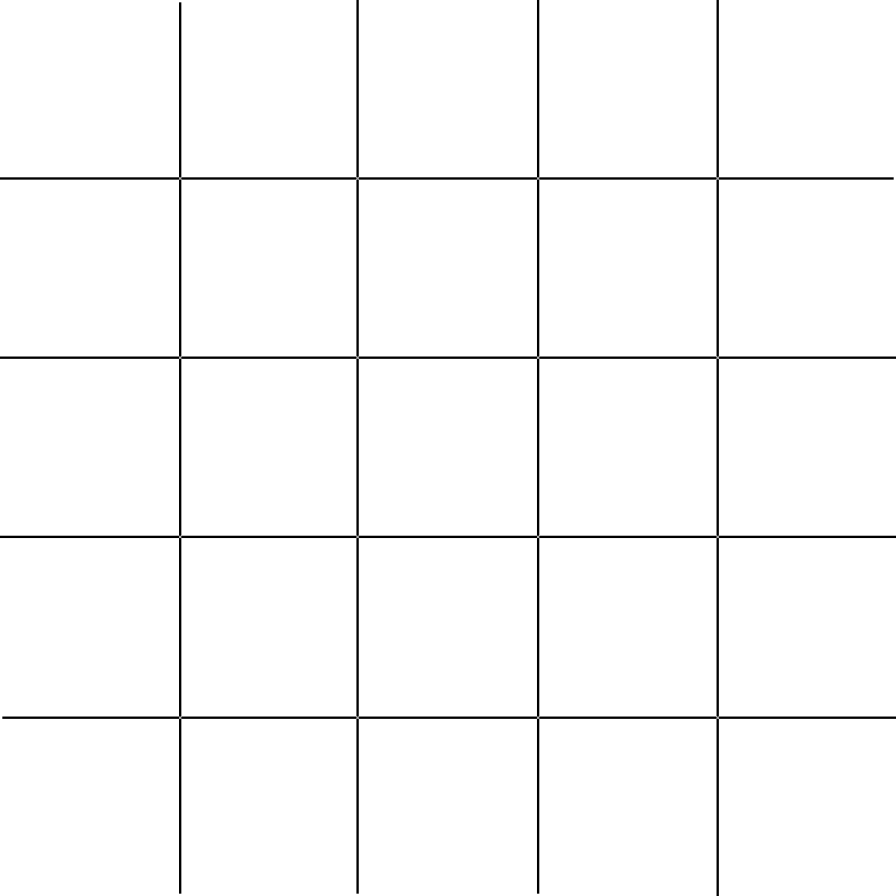
Write a three.js fragment shader that draws this pattern.

```glsl
// Thin black rules divide a white square into five by five cells.
// Each rule is a smoothed band, slightly off its even spacing; some stop
// just short of the border, and the ink fades where two rules cross.
varying vec2 vUv;

// Coverage of a band of half-width r at signed distance d
float band(float d, float r) {
  return clamp((r - abs(d)) / fwidth(d) + 0.5, 0.0, 1.0);
}

// Four parallel rules: drift shifts each one, and gapStart and gapEnd
// shorten it at the two borders
float rules(float across, float along, vec4 drift, vec4 gapStart, vec4 gapEnd) {
  float ink = 0.0;
  float soft = fwidth(along);
  for (int i = 0; i < 4; i++) {
    float line = band(across - float(i + 1) / 5.0 - drift[i], 0.0013);
    float from = clamp((along - 0.0026 * gapStart[i]) / soft + 0.5, 0.0, 1.0);
    float to = clamp((1.0 - 0.0026 * gapEnd[i] - along) / soft + 0.5, 0.0, 1.0);
    ink = max(ink, line * from * to);
  }
  return ink;
}

void main() {
  // Upright rules from left to right, then level rules from bottom to top
  float upright = rules(vUv.x, vUv.y, vec4(0.0011, -0.0009, 0.0006, 0.0010),
                        vec4(1.0, 1.0, 1.0, 0.0), vec4(1.0, 0.0, 0.0, 0.0));
  float level = rules(vUv.y, vUv.x, vec4(-0.0010, 0.0008, 0.0008, 0.0008),
                      vec4(1.0, 0.0, 0.0, 0.0), vec4(0.0, 0.0, 0.0, 1.0));

  // Pale dots at the crossings
  float ink = max(upright, level) - 0.7 * upright * level;
  gl_FragColor = vec4(vec3(1.0 - ink), 1.0);
}
```
